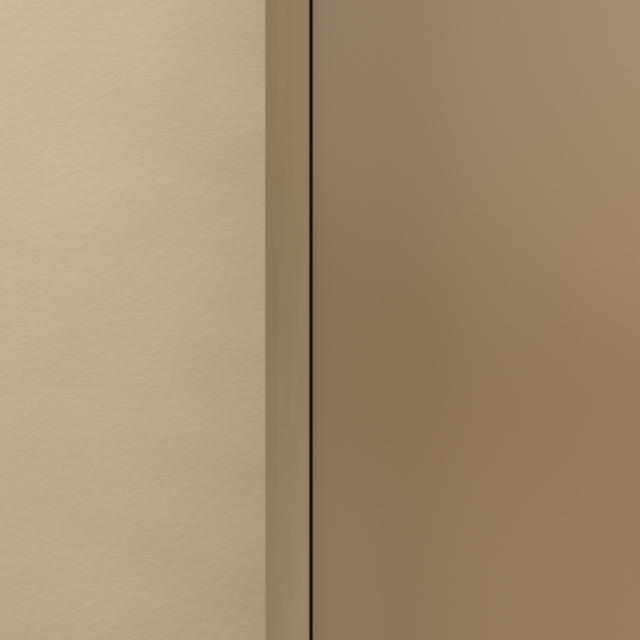
A Shadertoy shader for this texture:

```glsl
const float CORNER_X = 0.4145;
const float GAP_X = 0.486;
const float GAP_HALF_WIDTH = 0.0024;

vec2 hashGradient(vec2 cell) {
    vec3 p = fract(cell.xyx * vec3(0.1031, 0.1030, 0.0973));
    p += dot(p, p.yzx + 33.33);
    return fract((p.xx + p.yz) * p.zy) * 2.0 - 1.0;
}

float gradientNoise(vec2 p) {
    vec2 cell = floor(p);
    vec2 f = p - cell;
    vec2 u = f * f * f * (f * (f * 6.0 - 15.0) + 10.0);
    float a = dot(hashGradient(cell), f);
    float b = dot(hashGradient(cell + vec2(1, 0)), f - vec2(1, 0));
    float c = dot(hashGradient(cell + vec2(0, 1)), f - vec2(0, 1));
    float d = dot(hashGradient(cell + vec2(1, 1)), f - vec2(1, 1));
    return mix(mix(a, b, u.x), mix(c, d, u.x), u.y);
}

float fbm(vec2 p, int octaves) {
    float sum = 0.0;
    float amplitude = 0.5;
    for (int i = 0; i < octaves; i++) {
        sum += amplitude * gradientNoise(p);
        p = mat2(1.6, 1.2, -1.2, 1.6) * p + 7.3;
        amplitude *= 0.5;
    }
    return sum;
}

// Bilinear blend of the four corner colours
vec3 cornerBlend(vec3 bl, vec3 br, vec3 tl, vec3 tr, vec2 t) {
    return mix(mix(bl, br, t.x), mix(tl, tr, t.x), t.y);
}

float plasterHeight(vec2 p) {
    vec2 warp = vec2(fbm(p * 14.0, 2), fbm(p * 14.0 + 31.0, 2)) * 0.012;
    return fbm((p + warp) * vec2(55.0, 95.0), 3);
}

vec3 plasterWall(vec2 uv) {
    vec2 t = vec2(uv.x / CORNER_X, uv.y);
    vec3 color = cornerBlend(vec3(0.725, 0.645, 0.545), vec3(0.665, 0.595, 0.490),
                             vec3(0.800, 0.720, 0.620), vec3(0.725, 0.645, 0.540), t);
    // Gentle swelling of light through the middle
    color += 0.018 * sin(t.x * 3.1416) * vec3(1.0, 0.98, 0.95);
    // Broad stains, then raking light over the grain
    float stain = fbm(uv * vec2(5.0, 9.0) + 3.0, 4);
    vec2 lightStep = vec2(-0.0012, 0.0022);
    float relief = plasterHeight(uv + lightStep) - plasterHeight(uv);
    return color + 0.035 * stain - 0.060 * relief;
}

vec3 sideReveal(vec2 uv) {
    float across = clamp((uv.x - CORNER_X) / (GAP_X - CORNER_X), 0.0, 1.0);
    vec3 color = cornerBlend(vec3(0.565, 0.490, 0.390), vec3(0.605, 0.530, 0.420),
                             vec3(0.560, 0.475, 0.365), vec3(0.585, 0.500, 0.390),
                             vec2(across, uv.y));
    color -= 0.020 * exp(-pow((uv.y - 0.55) / 0.28, 2.0));
    color -= 0.045 * smoothstep(0.87, 1.0, across);
    float streaks = fbm(uv * vec2(85.0, 9.0), 3);
    float grain = fbm(uv * vec2(110.0, 130.0), 2);
    return color + 0.022 * streaks + 0.012 * grain;
}

vec3 smoothPanel(vec2 uv) {
    float across = clamp((uv.x - GAP_X) / (1.0 - GAP_X), 0.0, 1.0);
    vec3 color = cornerBlend(vec3(0.565, 0.465, 0.365), vec3(0.595, 0.490, 0.380),
                             vec3(0.575, 0.490, 0.400), vec3(0.640, 0.550, 0.445),
                             vec2(across, smoothstep(0.30, 1.0, uv.y)));
    // Soft shadow along the tilted middle band
    float bandY = 0.50 - 0.12 * across;
    float band = exp(-pow((uv.y - bandY) / 0.20, 2.0));
    color -= band * mix(0.026, 0.008, across) * vec3(0.95, 1.0, 1.15);
    // Dim vertical reflection and warm sheen toward the right
    color -= 0.012 * exp(-pow((across - 0.30) / 0.16, 2.0));
    float sheen = exp(-pow((across - 1.0) / 0.40, 2.0) - pow((uv.y - 0.62) / 0.15, 2.0));
    color += sheen * vec3(0.015, 0.010, -0.008);
    // Shade beside the gap
    color -= 0.055 * exp(-(uv.x - GAP_X) / 0.010);
    float grain = fbm(uv * 150.0, 2);
    return color + 0.012 * grain;
}

void mainImage(out vec4 fragColor, in vec2 fragCoord) {
    vec2 uv = fragCoord / iResolution.xy;
    float pixel = 1.0 / iResolution.x;

    // Three upright surfaces
    float pastCorner = smoothstep(-pixel, pixel, uv.x - CORNER_X);
    float pastGap = smoothstep(-pixel, pixel, uv.x - GAP_X);
    vec3 color = mix(plasterWall(uv), sideReveal(uv), pastCorner);
    color = mix(color, smoothPanel(uv), pastGap);

    // Dark gap between reveal and panel
    float gapDistance = abs(uv.x - GAP_X) - GAP_HALF_WIDTH;
    float gap = 1.0 - smoothstep(-pixel, pixel, gapDistance);
    color = mix(color, vec3(0.075, 0.062, 0.048), gap);

    fragColor = vec4(clamp(color, 0.0, 1.0), 1.0);
}
```
